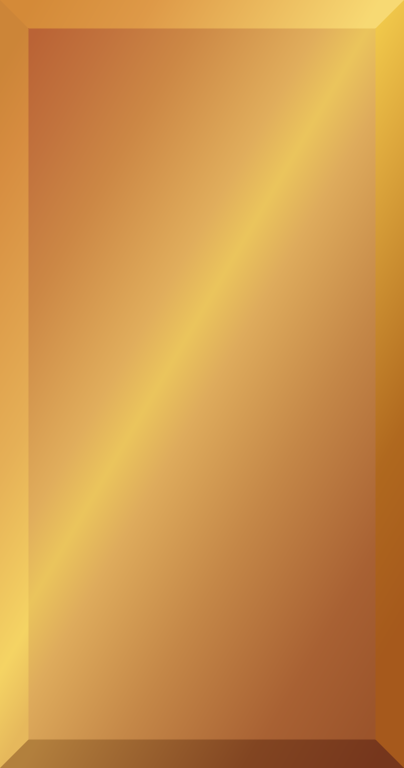
This background is drawn by a WebGL 1 fragment shader. Its source:

```glsl
precision highp float;
// A polished copper-gold plate inside a mitred bevel frame.
// One diagonal coordinate drives every colour ramp: the panel peaks in a bright
// ridge, and each of the four bevel facets has its own lit or shaded ramp.

uniform vec2 u_resolution;

const float BEVEL = 0.0705;  // frame thickness, in canvas widths
const float SLANT = 1.118;   // weight of height against width along the sweep
const float RIDGE = 0.953;   // sweep position of the highlight

// Moves a ramp on to its next colour between two sweep positions.
vec3 blend(vec3 colour, vec3 next, float start, float end, float sweep) {
  return mix(colour, next, clamp((sweep - start) / (end - start), 0.0, 1.0));
}

// Antialiased step at zero for a signed distance.
float cover(float dist, float pixel) {
  return clamp(dist / pixel + 0.5, 0.0, 1.0);
}

vec3 panelColour(float sweep) {
  vec3 c = vec3(0.73, 0.39, 0.21);
  c = blend(c, vec3(0.76, 0.45, 0.24), 0.14, 0.32, sweep);
  c = blend(c, vec3(0.80, 0.53, 0.27), 0.32, 0.52, sweep);
  c = blend(c, vec3(0.88, 0.68, 0.36), 0.52, 0.83, sweep);
  c = blend(c, vec3(0.92, 0.77, 0.36), 0.83, RIDGE, sweep);
  c = blend(c, vec3(0.87, 0.67, 0.36), RIDGE, 1.09, sweep);
  c = blend(c, vec3(0.77, 0.53, 0.28), 1.09, 1.38, sweep);
  c = blend(c, vec3(0.66, 0.38, 0.20), 1.38, 1.73, sweep);
  return blend(c, vec3(0.61, 0.33, 0.17), 1.73, 1.98, sweep);
}

vec3 leftFacet(float sweep) {
  vec3 c = vec3(0.80, 0.52, 0.22);
  c = blend(c, vec3(0.84, 0.55, 0.25), 0.10, 0.25, sweep);
  c = blend(c, vec3(0.90, 0.69, 0.34), 0.25, 0.69, sweep);
  c = blend(c, vec3(0.96, 0.83, 0.39), 0.69, 0.98, sweep);
  return blend(c, vec3(0.90, 0.72, 0.36), 0.98, 1.12, sweep);
}

vec3 topFacet(float sweep) {
  vec3 c = vec3(0.83, 0.54, 0.22);
  c = blend(c, vec3(0.87, 0.60, 0.28), 0.08, 0.38, sweep);
  return blend(c, vec3(0.97, 0.85, 0.45), 0.38, 0.94, sweep);
}

vec3 rightFacet(float sweep) {
  vec3 c = vec3(0.94, 0.78, 0.29);
  c = blend(c, vec3(0.87, 0.66, 0.24), 0.98, 1.18, sweep);
  c = blend(c, vec3(0.69, 0.41, 0.12), 1.18, 1.62, sweep);
  return blend(c, vec3(0.65, 0.35, 0.11), 1.62, 1.90, sweep);
}

vec3 bottomFacet(float sweep) {
  vec3 c = vec3(0.70, 0.50, 0.24);
  c = blend(c, vec3(0.51, 0.27, 0.13), 1.17, 1.72, sweep);
  return blend(c, vec3(0.46, 0.21, 0.11), 1.72, 2.05, sweep);
}

void main() {
  vec2 uv = gl_FragCoord.xy / u_resolution;
  float pixel = 1.0 / u_resolution.x;
  float sweep = uv.x + SLANT * (1.0 - uv.y);

  // Distance to the nearest side and nearest cap, in canvas widths
  vec2 inset = min(uv, 1.0 - uv) * u_resolution / u_resolution.x;

  // Frame: four facets joined along 45 degree mitres
  vec3 sides = mix(leftFacet(sweep), rightFacet(sweep), step(0.5, uv.x));
  vec3 caps = mix(bottomFacet(sweep), topFacet(sweep), step(0.5, uv.y));
  float mitre = (inset.x - inset.y) * 0.7071;
  vec3 frame = mix(sides, caps, cover(mitre, pixel));

  // Panel laid over the frame
  float inside = min(inset.x, inset.y) - BEVEL;
  vec3 colour = mix(frame, panelColour(sweep), cover(inside, pixel));
  gl_FragColor = vec4(colour, 1.0);
}
```
